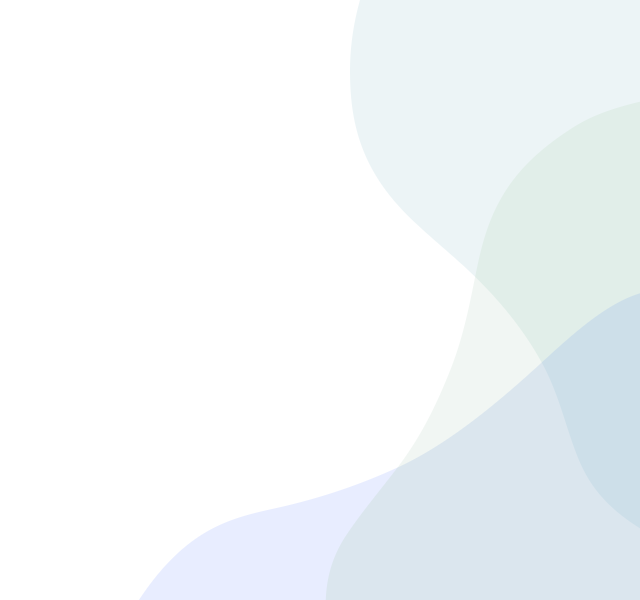
This background is drawn by a WebGL 1 fragment shader. Its source:

```glsl
precision highp float;
// Overlapping pale teal, green and blue waves flowing in from the right on white.
uniform vec2 u_resolution;

// Cubic between two knots (position, value, slope), straight beyond them.
// Returns the curve's value and slope at s.
vec2 span(vec3 a, vec3 b, float s) {
  float h = b.x - a.x;
  float t = clamp((s - a.x) / h, 0.0, 1.0);
  float chord = (b.y - a.y) / h;
  float c2 = 3.0 * chord - 2.0 * a.z - b.z;
  float c3 = a.z + b.z - 2.0 * chord;
  float value = a.y + h * t * (a.z + t * (c2 + t * c3));
  float slope = a.z + t * (2.0 * c2 + 3.0 * t * c3);
  return vec2(value + slope * (s - a.x - h * t), slope);
}

// Antialiased coverage of the side where v exceeds the curve.
float cover(float v, vec2 curve) {
  float d = (v - curve.x) / sqrt(1.0 + curve.y * curve.y);
  return clamp(d * u_resolution.x + 0.5, 0.0, 1.0);
}

// Left edge of the teal wave: x as a function of depth y.
vec2 tealEdge(float y) {
  vec3 crown = vec3(0.1107, 0.5469, 0.0);
  vec3 flank = vec3(0.3242, 0.6250, 0.92);
  vec3 waist = vec3(0.4323, 0.7422, 1.02);
  vec3 fall = vec3(0.5664, 0.8464, 0.55);
  vec3 dip = vec3(0.7031, 0.8984, 0.37);
  if (y < crown.x) return span(vec3(0.0, 0.5625, -0.28), crown, y);
  if (y < flank.x) return span(crown, flank, y);
  if (y < waist.x) return span(flank, waist, y);
  if (y < fall.x) return span(waist, fall, y);
  if (y < dip.x) return span(fall, dip, y);
  return span(dip, vec3(0.8255, 1.0, 1.6), y);
}

// Left edge of the green wave: x as a function of depth y.
vec2 greenEdge(float y) {
  vec3 shoulder = vec3(0.2057, 0.8854, -1.5);
  vec3 bend = vec3(0.2917, 0.7943, -0.68);
  vec3 waist = vec3(0.4336, 0.7422, -0.2);
  vec3 flank = vec3(0.5794, 0.7031, -0.4);
  vec3 fall = vec3(0.7305, 0.6211, -0.76);
  vec3 dip = vec3(0.8372, 0.5404, -0.66);
  if (y < shoulder.x) return span(vec3(0.1589, 1.0, -4.2), shoulder, y);
  if (y < bend.x) return span(shoulder, bend, y);
  if (y < waist.x) return span(bend, waist, y);
  if (y < flank.x) return span(waist, flank, y);
  if (y < fall.x) return span(flank, fall, y);
  if (y < dip.x) return span(fall, dip, y);
  return span(dip, vec3(0.9349, 0.5091, -0.05), y);
}

// Top edge of the blue wave: depth y as a function of x.
vec2 blueEdge(float x) {
  vec3 bend = vec3(0.3125, 0.8372, -0.65);
  vec3 shelf = vec3(0.4297, 0.7943, -0.22);
  vec3 rise = vec3(0.6211, 0.7305, -0.46);
  vec3 climb = vec3(0.8464, 0.5664, -0.92);
  if (x < bend.x) return span(vec3(0.2188, 0.9349, -1.5), bend, x);
  if (x < shelf.x) return span(bend, shelf, x);
  if (x < rise.x) return span(shelf, rise, x);
  if (x < climb.x) return span(rise, climb, x);
  return span(climb, vec3(1.0, 0.4583, -0.3), x);
}

void main() {
  // Width runs 0 to 1; depth grows downward from the top.
  vec2 uv = gl_FragCoord.xy / u_resolution;
  vec2 p = vec2(uv.x, (1.0 - uv.y) * 0.9375);

  float teal = cover(p.x, tealEdge(p.y));
  float green = cover(p.x, greenEdge(p.y));
  float blue = cover(p.y, blueEdge(p.x));

  // Tints of the single waves and of their overlaps.
  vec3 tealTint = vec3(0.925, 0.957, 0.965);
  vec3 greenTint = vec3(0.945, 0.965, 0.953);
  vec3 blueTint = vec3(0.910, 0.929, 1.0);
  vec3 tealGreen = vec3(0.882, 0.933, 0.914);
  vec3 blueGreen = vec3(0.859, 0.902, 0.933);
  vec3 allThree = vec3(0.804, 0.875, 0.914);

  vec3 upper = mix(mix(vec3(1.0), tealTint, teal), mix(greenTint, tealGreen, teal), green);
  vec3 lower = mix(blueTint, mix(blueGreen, allThree, teal), green);
  gl_FragColor = vec4(mix(upper, lower, blue), 1.0);
}
```
